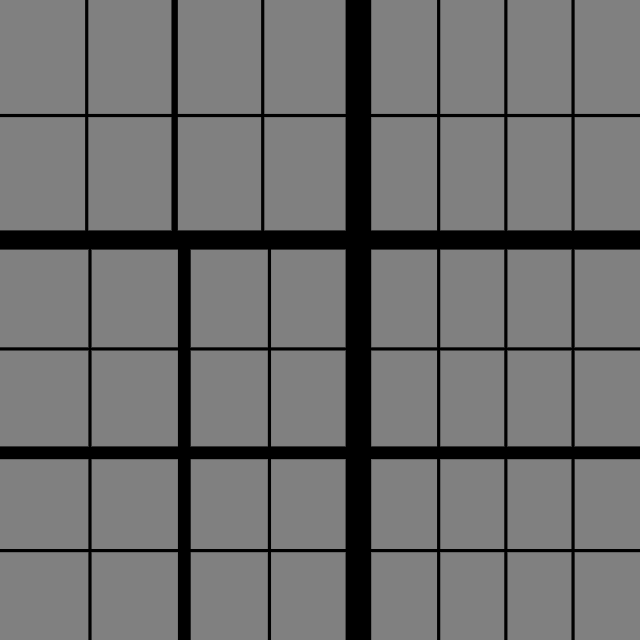
This pattern is drawn by a WebGL 2 fragment shader. Its source:

```glsl
#version 300 es
precision highp float;

#define PANE_GRAY 0.502
#define THIN_HALF 0.0025
#define MAIN_X 0.56
#define MAIN_HALF 0.02
#define UPPER_Y 0.625
#define UPPER_HALF 0.015
#define LOWER_Y 0.2925
#define LOWER_HALF 0.01
#define RIGHT_START 0.6854
#define RIGHT_STEP 0.105

uniform vec2 u_resolution;
out vec4 fragColor;

// Coverage of a bar across one axis, softened over one pixel
float bar(float coord, float center, float halfWidth, float pixels) {
    return clamp(0.5 + (halfWidth - abs(coord - center)) * pixels, 0.0, 1.0);
}

// Three upright bars of the left panel: thin, divider, thin
float leftBars(float x, vec3 centers, float dividerHalf) {
    float px = u_resolution.x;
    float thin = max(bar(x, centers.x, THIN_HALF, px), bar(x, centers.z, THIN_HALF, px));
    return max(thin, bar(x, centers.y, dividerHalf, px));
}

// Evenly spaced thin bars of the right panel
float rightBars(float x) {
    float ink = 0.0;
    for (int i = 0; i < 3; i++) {
        float center = RIGHT_START + RIGHT_STEP * float(i);
        ink = max(ink, bar(x, center, THIN_HALF, u_resolution.x));
    }
    return ink;
}

// Level bars: two thick dividers and a thin bar within each row
float levelBars(float y) {
    float py = u_resolution.y;
    float ink = max(bar(y, UPPER_Y, UPPER_HALF, py), bar(y, LOWER_Y, LOWER_HALF, py));
    vec3 rows = vec3(0.1397, 0.4548, 0.8195);
    for (int i = 0; i < 3; i++) ink = max(ink, bar(y, rows[i], THIN_HALF, py));
    return ink;
}

void main() {
    vec2 uv = gl_FragCoord.xy / u_resolution;

    // The left panel shifts its columns above the upper divider
    float upright = rightBars(uv.x);
    if (uv.y > UPPER_Y) upright = max(upright, leftBars(uv.x, vec3(0.1355, 0.2729, 0.4105), 0.005));
    else upright = max(upright, leftBars(uv.x, vec3(0.1406, 0.288, 0.421), 0.01));

    // Main upright divider and level bars
    float ink = max(upright, bar(uv.x, MAIN_X, MAIN_HALF, u_resolution.x));
    ink = max(ink, levelBars(uv.y));

    fragColor = vec4(vec3(PANE_GRAY * (1.0 - ink)), 1.0);
}
```
